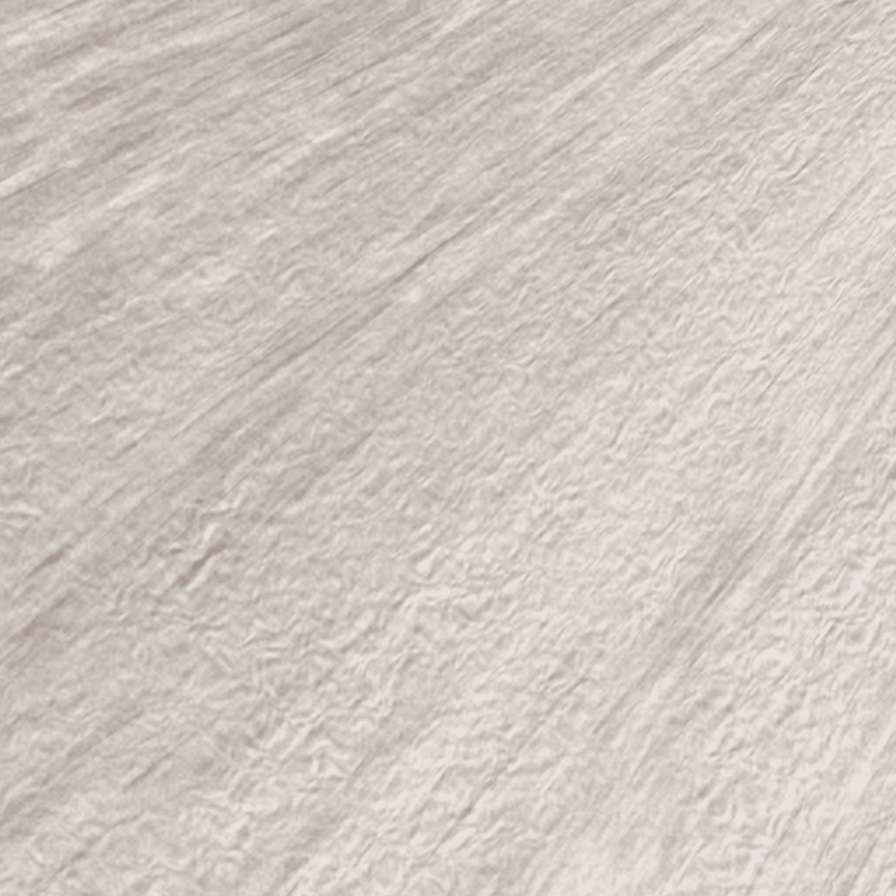
Write a WebGL 1 fragment shader that draws this texture.

```glsl
precision highp float;
// Pale whitewashed oak boards seen at a slant: the grain runs diagonally and
// converges beyond the upper right. Stretched value noise in polar coordinates
// gives tone bands, fibres, short flakes, dark pores and curved ray flecks.
uniform vec2 u_resolution;

float hash(vec2 p) {
  vec3 q = fract(vec3(p.xyx) * 0.1031);
  q += dot(q, q.yzx + 33.33);
  return fract((q.x + q.y) * q.z);
}

float noise(vec2 p) {
  vec2 cell = floor(p), f = fract(p);
  f = f * f * (3.0 - 2.0 * f);
  return mix(mix(hash(cell), hash(cell + vec2(1.0, 0.0)), f.x),
             mix(hash(cell + vec2(0.0, 1.0)), hash(cell + vec2(1.0, 1.0)), f.x), f.y);
}

// Signed fibres: each octave is finer across the grain.
float fibres(vec2 grain) {
  float sum = 0.0;
  vec2 freq = vec2(6.0, 62.0);
  for (int i = 0; i < 4; i++) {
    sum += 0.42 * (noise(grain * freq + float(i) * 17.3) - 0.5);
    freq *= vec2(1.8, 1.55);
  }
  return sum;
}

// Short raised flakes in two sizes, shaded as a relief lit from one side.
float flakes(vec2 grain) {
  vec2 bend = vec2(noise(grain * 38.0), noise(grain * vec2(36.0, 44.0) + 9.0)) - 0.5;
  vec2 q = grain * vec2(64.0, 122.0) + vec2(0.8, 1.7) * bend;
  float coarse = noise(q) - noise(q + vec2(0.3, 0.8));
  vec2 s = q * vec2(1.9, 1.6) + 40.0;
  float fine = noise(s) - noise(s + vec2(0.5, 0.9));
  return coarse * 0.7 + fine * 0.85;
}

// A row of thin crescents lying across one narrow strip of the grain.
float crescents(float along, float angle, vec2 grain) {
  float side = (angle - 0.78) / 0.017;
  float phase = along * 36.0 - 0.6 * side * side + 1.6 * noise(grain * vec2(14.0, 30.0));
  float ridge = 1.0 - abs(fract(phase) - 0.5) * 2.0;
  float strip = exp(-side * side) * smoothstep(1.75, 1.55, along);
  float broken = smoothstep(0.2, 0.6, noise(grain * vec2(22.0, 40.0) + 8.0));
  return strip * broken * (smoothstep(0.5, 0.95, ridge) - 0.3);
}

void main() {
  vec2 p = gl_FragCoord.xy / u_resolution;

  // Polar grain coordinates around the distant vanishing point.
  vec2 toFar = vec2(1.9, 1.8) - p;
  float along = length(toFar);
  float angle = atan(toFar.y, toFar.x);
  vec2 grain = vec2(along, angle * 1.9);
  grain.y += 0.022 * (noise(grain * vec2(3.5, 7.0)) - 0.5);
  grain.y += 0.006 * (noise(grain * vec2(11.0, 22.0)) - 0.5);

  // Light falls off toward the upper left; boards differ in broad bands.
  float tone = 0.62 + 0.5 * (p.x - 0.5) - 0.38 * (p.y - 0.5);
  tone += 0.24 * (noise(grain * vec2(0.9, 7.0) + 3.7) - 0.5);
  tone += 0.24 * (noise(grain * vec2(2.2, 21.0) + 11.0) - 0.5);

  // Fibres rule the upper left and some strips; flakes fill the rest.
  float upperLeft = smoothstep(0.66, 0.5, angle);
  float strips = smoothstep(0.5, 0.72, noise(grain * vec2(1.8, 12.0) + 21.0));
  float fibrous = max(upperLeft, strips);
  float roughness = 0.65 + 0.7 * noise(grain * vec2(5.0, 13.0) + 77.0);
  tone += fibres(grain) * mix(0.5, 1.1, fibrous);
  tone += flakes(grain) * mix(0.78, 0.42, fibrous) * roughness;

  // Sparse thin dark pores and seams.
  float pores = smoothstep(0.68, 0.92, noise(grain * vec2(9.0, 140.0) + 5.0));
  tone -= pores * mix(0.16, 0.45, fibrous);
  float seams = smoothstep(0.82, 0.96, noise(grain * vec2(5.0, 105.0) + 63.0));
  tone -= 0.42 * seams;

  // Pale ray flecks: loose dashes at the upper left, crescents at the right.
  float dashes = smoothstep(0.76, 0.95, noise(grain * vec2(15.0, 55.0) + 31.0));
  tone += 0.4 * dashes * upperLeft;
  tone += 0.45 * crescents(along, angle, grain);

  // Fine powdery speckle.
  tone += 0.42 * (noise(p * 256.0 + 0.37) - 0.5);

  vec3 shadedWood = vec3(0.74, 0.70, 0.67);
  vec3 paleWood = vec3(0.87, 0.85, 0.82);
  gl_FragColor = vec4(mix(shadedWood, paleWood, clamp(tone, -0.7, 1.3)), 1.0);
}
```
